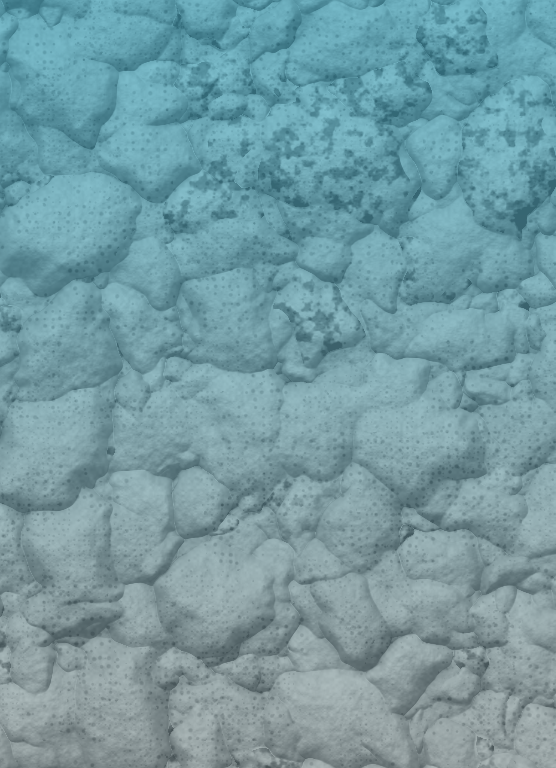
Reproduce this texture procedurally as a Shadertoy shader.

```glsl
// A heap of pale porous stones under a teal to grey vertical tint.
// Three sizes of warped domes are merged into one height field, which is
// then lit from above, darkened in the crevices and pitted with pores.

float hash(vec2 p) {
    return fract(sin(dot(p, vec2(127.1, 311.7))) * 43758.545);
}

vec2 hash2(vec2 p) {
    return vec2(hash(p), hash(p + 57.3));
}

float noise(vec2 p) {
    vec2 i = floor(p), f = fract(p);
    f = f * f * (3.0 - 2.0 * f);
    return mix(mix(hash(i), hash(i + vec2(1, 0)), f.x),
               mix(hash(i + vec2(0, 1)), hash(i + vec2(1, 1)), f.x), f.y);
}

float fbm(vec2 p) {
    return 0.55 * noise(p) + 0.3 * noise(p * 2.1 + 7.0) + 0.15 * noise(p * 4.3 + 19.0);
}

// Merges one grid of stones into heap = (height, stone id)
void addStones(inout vec2 heap, vec2 p, float cells, float lift) {
    vec2 base = floor(p * cells);
    for (int y = -1; y <= 1; y++)
    for (int x = -1; x <= 1; x++) {
        vec2 cell = base + vec2(x, y);
        vec2 seed = cell + cells * 3.7;
        vec2 rnd = hash2(seed + 11.0);
        float id = hash(seed + 23.0);
        float angle = 6.283 * rnd.x;
        float radius = mix(0.38, 0.7, rnd.y);

        vec2 q = (p * cells - cell - 0.2 - 0.6 * hash2(seed)) / radius;
        q = mat2(cos(angle), sin(angle), -sin(angle), cos(angle)) * q;
        q *= vec2(0.8, 1.15);
        float d = length(q) + 0.13 * sin(q.x * 3.7 + id * 40.0) * sin(q.y * 4.1 + angle);
        float d2 = d * d;
        float dome = 1.0 - 0.5 * d2 - 0.5 * d2 * d2 * d2;
        float tilt = 0.5 * dot(q, hash2(seed + 31.0) - 0.5);
        float h = lift + (0.45 * id + radius * (0.55 * dome + tilt)) / cells;

        // Smooth maximum keeps the outlines soft
        float w = clamp(0.5 + (h - heap.x) / 0.005, 0.0, 1.0);
        heap = vec2(mix(heap.x, h, w) + 0.0025 * w * (1.0 - w), mix(heap.y, rnd.y, w));
    }
}

vec2 stoneHeap(vec2 p) {
    p += 0.024 * (vec2(noise(p * 21.0), noise(p * 21.0 + 40.0)) - 0.5);
    p += 0.007 * (vec2(noise(p * 65.0), noise(p * 65.0 + 90.0)) - 0.5);
    vec2 heap = vec2(-0.02, 0.5);
    addStones(heap, p + 3.0, 8.0, 0.0);
    addStones(heap, p + 5.0, 13.0, 0.018);
    addStones(heap, p + 9.0, 26.0, 0.022);
    return heap;
}

float bumps(vec2 p) {
    return 0.007 * fbm(p * 34.0) + 0.0022 * fbm(p * 120.0);
}

// Small round pits, clustered in patches
float pores(vec2 p, float cells) {
    vec2 cell = floor(p * cells);
    vec2 offset = fract(p * cells) - 0.3 - 0.4 * hash2(cell);
    float size = mix(0.12, 0.3, hash(cell + 5.0));
    float present = step(hash(cell + 17.0), 0.6 * smoothstep(0.35, 0.75, noise(p * 17.0)));
    return present * (1.0 - smoothstep(size * 0.4, size + 0.1, length(offset)));
}

void mainImage(out vec4 fragColor, in vec2 fragCoord) {
    vec2 p = fragCoord / iResolution.y;
    vec2 heap = stoneHeap(p);

    // Surface normal, with steep steps limited
    vec2 e = vec2(0.0015, 0.0);
    vec2 slope = vec2(stoneHeap(p + e.xy).x, stoneHeap(p + e.yx).x) - heap.x;
    slope += vec2(bumps(p + e.xy), bumps(p + e.yx)) - bumps(p);
    slope /= e.x;
    slope /= max(1.0, length(slope) / 1.5);
    float light = max(dot(normalize(vec3(-slope, 1.0)), normalize(vec3(-0.2, 0.55, 0.8))), 0.0);

    // Crevice shadow from higher stones nearby, mostly above
    float shadow = 0.0;
    for (int i = 0; i < 6; i++) {
        float a = float(i) * 2.4;
        vec2 offset = (0.005 + 0.003 * float(i)) * vec2(cos(a), sin(a)) + vec2(-0.001, 0.006);
        shadow += clamp((stoneHeap(p + offset).x - heap.x) / 0.035, 0.0, 1.0) / 6.0;
    }

    float tone = (0.3 + 0.66 * light) * (1.0 - 0.75 * shadow);
    tone += 0.14 * (heap.y - 0.5);

    // Rough coral pieces, pores and fine grain
    float coral = smoothstep(0.86, 0.9, heap.y);
    tone -= coral * 0.5 * smoothstep(0.45, 0.7, fbm(p * 75.0));
    tone -= 0.24 * pores(p, 95.0) + 0.16 * pores(p + 4.0, 150.0);
    tone += 0.13 * (noise(p * 260.0) - 0.5) + 0.1 * (fbm(p * 28.0 + 60.0) - 0.5);

    // Tint from grey at the foot to teal at the head
    float height = smoothstep(-0.1, 1.1, p.y);
    vec3 shade = mix(vec3(0.29, 0.33, 0.34), vec3(0.19, 0.42, 0.48), height);
    vec3 lit = mix(vec3(0.67, 0.71, 0.71), vec3(0.46, 0.73, 0.79), height);
    fragColor = vec4(mix(shade, lit, clamp(tone, 0.0, 1.1)), 1.0);
}
```
